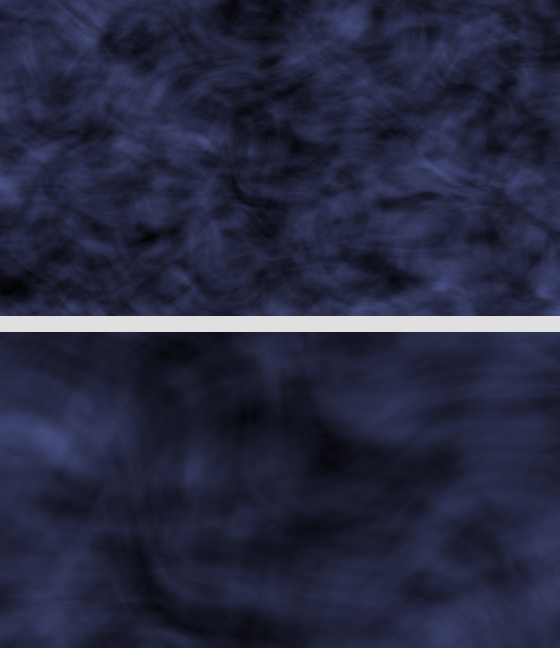
Top: the whole. Bottom: its middle third, enlarged.
Give the GLSL for this texture, as a Shadertoy shader.

```glsl
// Dark indigo smoke: soft small clouds overlaid with short, crossing fibres.

const vec3  SMOKE_TINT     = vec3(0.557, 0.605, 1.0);
const float MEAN_LIGHT     = 0.264;           // average brightness of the smoke
const vec2  CLOUD_SCALE    = vec2(4.9, 7.0);  // cells per canvas height, wider than tall
const float CLOUD_CONTRAST = 0.46;
const float CLOUD_WARP     = 0.09;            // gentle bending of the blotches
const int   CLOUD_OCTAVES  = 3;
const vec2  FIBRE_SCALE    = vec2(8.5, 23.0); // cells per height, along and across a fibre
const float FIBRE_CONTRAST = 0.58;
const float FIBRE_WARP     = 0.17;            // bends the fibres into arcs
const float FIBRE_SPREAD   = 0.6;             // angle between layers, in radians
const int   FIBRE_LAYERS   = 3;
const int   FIBRE_OCTAVES  = 4;
const float OCTAVE_GAIN    = 0.54;
const float BAND_HEIGHT    = 0.585;           // faint dark seam across the canvas
const float BAND_WIDTH     = 0.035;
const float BAND_DEPTH     = 0.09;

float hash(vec2 cell) {
    vec3 p = fract(vec3(cell.xyx) * 0.1031);
    p += dot(p, p.yzx + 33.33);
    return fract((p.x + p.y) * p.z);
}

float valueNoise(vec2 p) {
    vec2 cell = floor(p);
    vec2 f = fract(p);
    vec2 blend = f * f * f * (f * (f * 6.0 - 15.0) + 10.0);
    float low  = mix(hash(cell), hash(cell + vec2(1.0, 0.0)), blend.x);
    float high = mix(hash(cell + vec2(0.0, 1.0)), hash(cell + vec2(1.0)), blend.x);
    return mix(low, high, blend.y);
}

mat2 rotation(float angle) {
    float c = cos(angle);
    float s = sin(angle);
    return mat2(c, s, -s, c);
}

// Fractal sum, normalised to 0..1; a slight turn per octave hides the lattice.
float fbm(vec2 p, int octaves) {
    const mat2 turn = mat2(0.96, 0.28, -0.28, 0.96);
    float sum = 0.0;
    float total = 0.0;
    float weight = 1.0;
    for (int i = 0; i < octaves; i++) {
        sum += weight * valueNoise(p);
        total += weight;
        weight *= OCTAVE_GAIN;
        p = turn * p * 2.03 + vec2(17.3, 9.1);
    }
    return sum / total;
}

// Smooth displacement field, centred on zero
vec2 drift(vec2 p) {
    return vec2(valueNoise(p + vec2(5.2, 71.3)), valueNoise(p + vec2(48.7, 2.8))) - 0.5;
}

// Average of several fibre sheets, each with its own heading and bends
float fibres(vec2 p) {
    float sum = 0.0;
    for (int i = 0; i < FIBRE_LAYERS; i++) {
        float layer = float(i);
        float angle = FIBRE_SPREAD * (layer - 0.5 * float(FIBRE_LAYERS - 1));
        vec2 bend = FIBRE_WARP * drift(p * (4.0 + layer) + 13.7 * layer);
        vec2 q = rotation(angle) * (p + bend) * FIBRE_SCALE;
        sum += fbm(q + vec2(40.0, 90.0) * (layer + 1.0), FIBRE_OCTAVES);
    }
    return sum / float(FIBRE_LAYERS);
}

void mainImage(out vec4 fragColor, in vec2 fragCoord) {
    vec2 uv = fragCoord / iResolution.y;

    // Soft blotches
    vec2 warp = CLOUD_WARP * drift(uv * 7.0 + vec2(23.0, 7.0));
    vec2 p = (uv + warp) * CLOUD_SCALE + vec2(31.0, 54.0);
    float cloud = fbm(p, CLOUD_OCTAVES);

    // Dark seam, broken up by large noise
    float offset = (uv.y - BAND_HEIGHT) / BAND_WIDTH;
    float seam = exp(-offset * offset) * smoothstep(0.3, 0.65, valueNoise(p * vec2(0.8, 0.3)));

    float light = MEAN_LIGHT + CLOUD_CONTRAST * (cloud - 0.5)
                + FIBRE_CONTRAST * (fibres(uv) - 0.5) - BAND_DEPTH * seam;
    fragColor = vec4(SMOKE_TINT * max(light, 0.0), 1.0);
}
```
